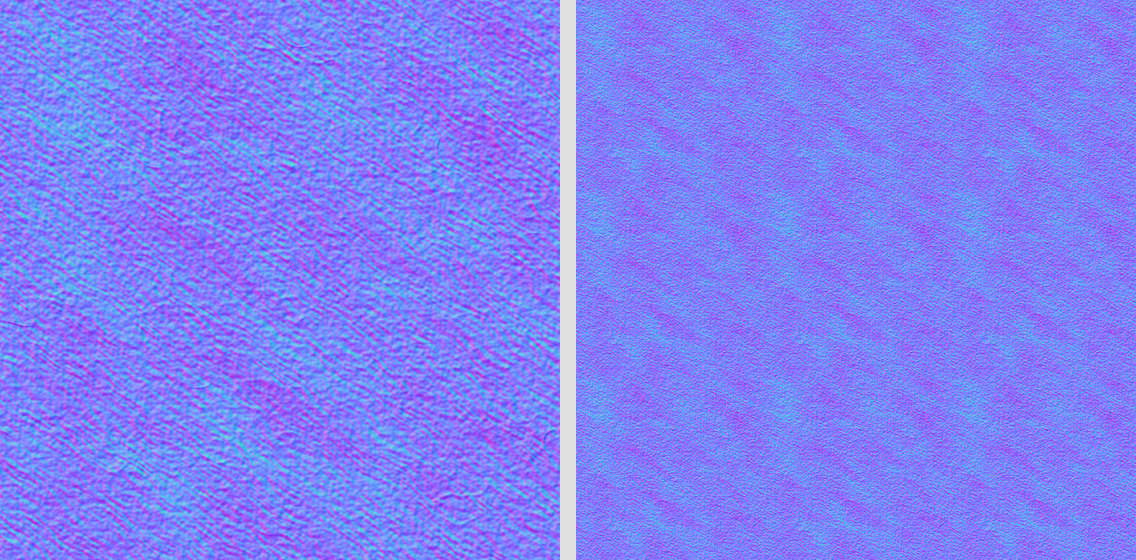
Left, the tile; right, the same tile 3 across and 3 down.
Reproduce this texture map procedurally as a WebGL 1 fragment shader.

```glsl
precision highp float;
// Tangent-space normal map of a rough, fibrous surface, tiling on all sides.
// A height field of slanted fibres, grain, weave and creases is differentiated,
// a broad diagonal tilt is added, and the normal is stored with green flipped.

uniform vec2 u_resolution;

const float TAU = 6.2831853;
const float SAMPLE_STEP = 0.001;                // half width of the slope filter
const float FIBRE_SLOPE = 0.24;
const float GRAIN_SLOPE = 0.22;
const float WEAVE_SLOPE = 0.11;
const float CREASE_DEPTH = 0.0014;
const float CREASE_WIDTH = 0.066;
const float WARP_AMOUNT = 0.012;
const float BROAD_TILT = 0.40;
const float PATCH_TILT = 0.32;
const vec2 TILT_DIRECTION = vec2(0.57, 0.82);

float hash(vec2 p) {
  vec3 q = fract(p.xyx * vec3(0.1031, 0.1030, 0.0973));
  q += dot(q, q.yzx + 33.33);
  return fract((q.x + q.y) * q.z);
}

// Dot product of a lattice gradient with the offset from its corner.
// One canvas to the right, the sheared lattice has climbed by "shear" rows.
float corner(vec2 cell, vec2 offset, vec2 count, float shear) {
  float lap = floor((cell.x + 0.5) / count.x);
  cell -= lap * vec2(count.x, shear);
  cell.y = floor(mod(cell.y + 0.5, count.y));
  float angle = TAU * hash(cell + count.yx * 1.37 + shear * 0.73);
  return dot(vec2(cos(angle), sin(angle)), offset);
}

// Gradient noise with whole numbers of cells per canvas, slanted by the shear.
float noise(vec2 p, vec2 count, float shear) {
  vec2 q = p * count + vec2(0.0, p.x * shear);
  vec2 cell = floor(q);
  vec2 f = q - cell;
  vec2 w = f * f * f * (f * (f * 6.0 - 15.0) + 10.0);
  vec2 right = vec2(1.0, 0.0);
  vec2 up = vec2(0.0, 1.0);
  float low = mix(corner(cell, f, count, shear),
                  corner(cell + right, f - right, count, shear), w.x);
  float high = mix(corner(cell + up, f - up, count, shear),
                   corner(cell + 1.0, f - 1.0, count, shear), w.x);
  return mix(low, high, w.y);
}

// Noise scaled so that its steepness does not depend on its frequency.
float relief(vec2 p, vec2 count, float shear, float slope) {
  return slope * noise(p, count, shear) / length(vec3(count, shear));
}

float height(vec2 p) {
  // Bend the fibres a little
  vec2 bent = p + WARP_AMOUNT * vec2(0.4, 1.0) * noise(p, vec2(13.0, 15.0), 5.0);

  // Short fibres falling to the right at three slants
  float h = relief(bent, vec2(34.0, 88.0), 66.0, FIBRE_SLOPE);
  h += relief(bent, vec2(28.0, 112.0), 64.0, FIBRE_SLOPE);
  h += relief(bent, vec2(40.0, 84.0), 84.0, FIBRE_SLOPE);

  // Rounded grain, then faint level and upright threads
  h += relief(p, vec2(72.0, 86.0), 0.0, GRAIN_SLOPE);
  h += relief(p, vec2(138.0, 150.0), 0.0, GRAIN_SLOPE);
  h += relief(p, vec2(32.0, 124.0), 0.0, WEAVE_SLOPE);
  h += relief(p, vec2(124.0, 30.0), 0.0, WEAVE_SLOPE);

  // Scattered thin creases
  float crease = noise(bent, vec2(16.0, 22.0), 8.0) / CREASE_WIDTH;
  float patches = smoothstep(0.05, 0.35, noise(p, vec2(9.0, 11.0), 3.0));
  return h - CREASE_DEPTH * patches * exp(-crease * crease);
}

void main() {
  vec2 uv = gl_FragCoord.xy / u_resolution;
  vec2 dx = vec2(SAMPLE_STEP, 0.0);
  vec2 dy = dx.yx;

  vec2 slope = vec2(height(uv + dx) - height(uv - dx),
                    height(uv + dy) - height(uv - dy)) / (2.0 * SAMPLE_STEP);

  // Broad slanted bands leaning toward cyan or violet
  float tilt = BROAD_TILT * noise(uv, vec2(4.0, 9.0), 4.0)
             + PATCH_TILT * noise(uv, vec2(11.0, 24.0), 11.0);
  slope += tilt * TILT_DIRECTION;

  vec3 normal = normalize(vec3(-slope.x, slope.y, 1.0));
  gl_FragColor = vec4(0.5 + 0.5 * normal, 1.0);
}
```
